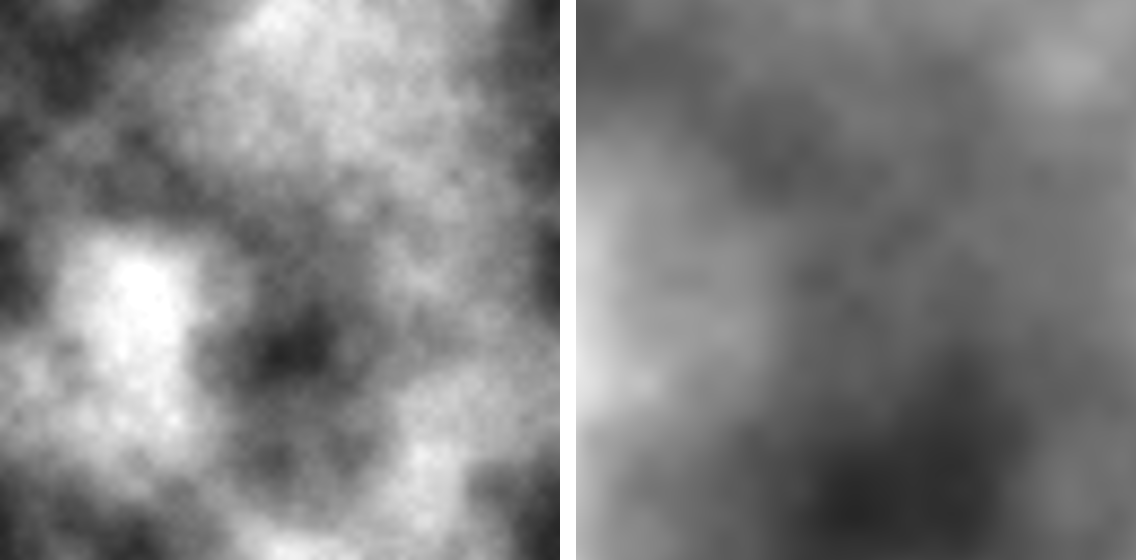
Left: the whole. Right: its middle third, enlarged.
Write a WebGL 2 fragment shader that draws this texture.

```glsl
#version 300 es
precision highp float;
// Soft grey clouds: wrapping value noise summed over five octaves.

uniform vec2 u_resolution;
out vec4 fragColor;

// Integer hash of a lattice cell, from 0 to 1.
float hash(uvec2 cell, uint seed) {
    uint h = cell.x * 1597334677u ^ cell.y * 3812015801u ^ seed * 2798796415u;
    h = (h ^ (h >> 16)) * 2146121005u;
    h = (h ^ (h >> 15)) * 2221713035u;
    h ^= h >> 16;
    return float(h >> 8) / 16777216.0;
}

// Value noise that repeats after 'period' cells.
float wrappedNoise(vec2 p, uint period, uint seed) {
    vec2 f = fract(p);
    f = f * f * (3.0 - 2.0 * f);
    uvec2 a = uvec2(floor(p)) % period;
    uvec2 b = (a + 1u) % period;
    float bottom = mix(hash(a, seed), hash(uvec2(b.x, a.y), seed), f.x);
    float top = mix(hash(uvec2(a.x, b.y), seed), hash(b, seed), f.x);
    return mix(bottom, top, f.y);
}

// Mean and standard deviation of the values on a whole lattice.
vec2 latticeStats(uint period, uint seed) {
    vec2 sums = vec2(0.0);
    for (uint i = 0u; i < period * period; i++) {
        float v = hash(uvec2(i % period, i / period), seed);
        sums += vec2(v, v * v);
    }
    sums /= float(period * period);
    return vec2(sums.x, sqrt(sums.y - sums.x * sums.x));
}

void main() {
    vec2 uv = gl_FragCoord.xy / u_resolution;

    // The broad masses are levelled so light and dark stay balanced.
    vec2 stats = latticeStats(4u, 7u);
    float cloud = (wrappedNoise(uv * 4.0, 4u, 7u) - stats.x) / stats.y;

    // Finer wisps, each octave half as large and half as strong.
    float amplitude = 0.5;
    uint period = 8u;
    for (uint octave = 1u; octave < 5u; octave++) {
        float wisp = wrappedNoise(uv * float(period), period, 7u + octave);
        cloud += amplitude * (wisp - 0.5) * 3.46;
        amplitude *= 0.5;
        period *= 2u;
    }

    // Tone curve: slightly compressed shadows, stretched highlights.
    cloud /= 0.858;
    float grey = 0.51 + 0.178 * cloud + 0.012 * cloud * cloud;
    fragColor = vec4(vec3(clamp(grey, 0.0, 1.0)), 1.0);
}
```
